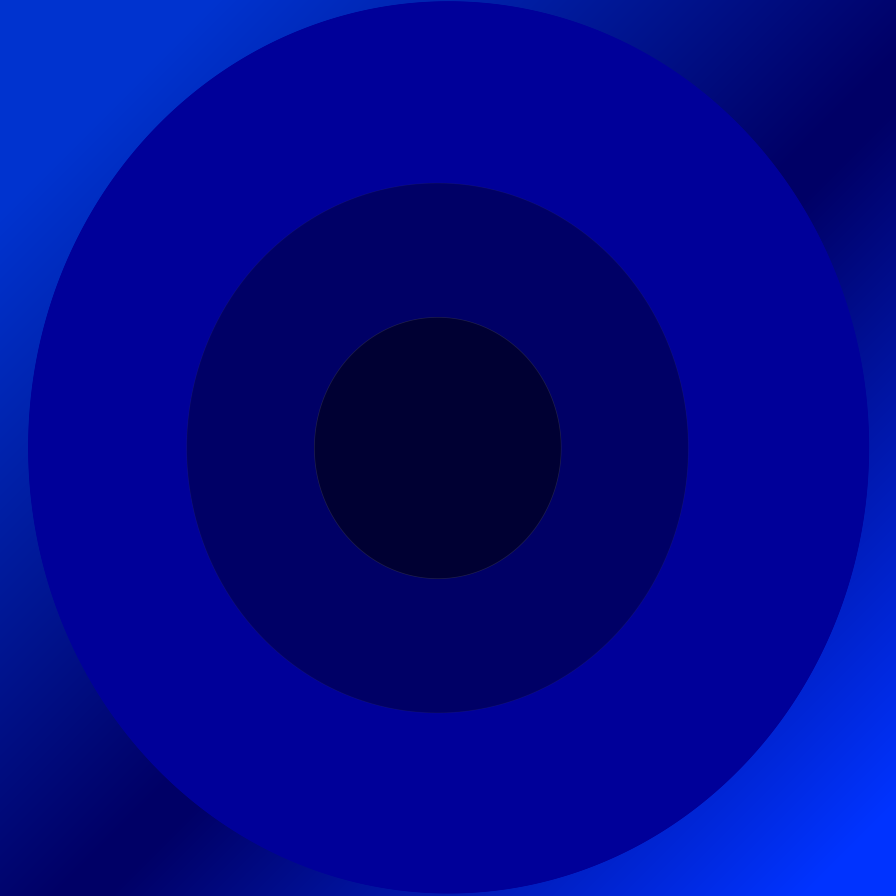
Give the GLSL for this background, as a Shadertoy shader.

```glsl
// Three nested blue ellipses over a diagonal gradient with a dark middle band.

// Approximate signed distance to an axis-aligned ellipse.
float ellipseDistance(vec2 p, vec2 center, vec2 radii) {
    vec2 q = (p - center) / radii;
    float k = length(q);
    return k * (k - 1.0) / max(length(q / radii), 0.001);
}

// Smooth coverage of the area where the distance is negative.
float coverage(float dist, float pixel) {
    return smoothstep(0.5 * pixel, -0.5 * pixel, dist);
}

// Runs from the upper left to the lower right corner.
vec3 diagonalGradient(vec2 uv) {
    float t = 0.5 * (uv.x + 1.0 - uv.y);
    vec3 navy = vec3(0.0, 0.0, 0.4);
    vec3 color = mix(vec3(0.0, 0.2, 0.81), navy, clamp((t - 0.12) / 0.41, 0.0, 1.0));
    return mix(color, vec3(0.0, 0.2, 1.0), clamp((t - 0.56) / 0.39, 0.0, 1.0));
}

void mainImage(out vec4 fragColor, in vec2 fragCoord) {
    vec2 uv = fragCoord / iResolution.xy;
    float pixel = 1.0 / min(iResolution.x, iResolution.y);
    vec3 color = diagonalGradient(uv);

    // Nested discs, from the largest to the smallest
    float outer = ellipseDistance(uv, vec2(0.5007, 0.5007), vec2(0.4694, 0.498));
    float middle = ellipseDistance(uv, vec2(0.4883, 0.5), vec2(0.2799, 0.2956));
    float inner = ellipseDistance(uv, vec2(0.4886, 0.5), vec2(0.1377, 0.1458));
    color = mix(color, vec3(0.0, 0.0, 0.6), coverage(outer, pixel));
    color = mix(color, vec3(0.0, 0.0, 0.4), coverage(middle, pixel));
    color = mix(color, vec3(0.0, 0.0, 0.2), coverage(inner, pixel));

    // Faint hairline rims
    float rim = 0.35 * coverage(abs(inner) - 0.0005, pixel)
              + 0.15 * coverage(abs(middle) - 0.0005, pixel);
    color = mix(color, vec3(0.25, 0.25, 0.3), rim);

    fragColor = vec4(color, 1.0);
}
```
